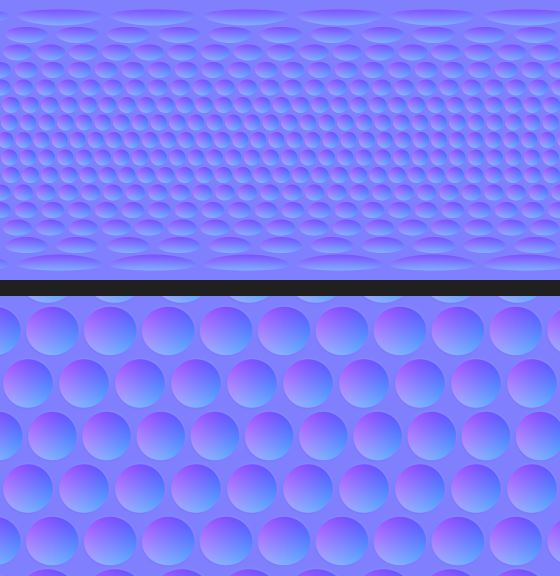
Top: the whole. Bottom: its middle third, enlarged.
Give the GLSL for this texture map, as a WebGL 1 fragment shader.

```glsl
precision highp float;
// Tangent-space normal map of a dimpled ball, unwrapped by longitude and latitude.
// Rings of round dimples lie at even latitudes; spherical distance to the nearest
// centre widens them toward the poles, and its gradient gives the surface slope.

uniform vec2 u_resolution;

#define PI 3.14159265
#define ROW_STEPS 16.0       // latitude steps from pole to pole
#define DIMPLE_RADIUS 0.0905 // in radians on the sphere
#define SLOPE 0.19           // colour shift at the dimple edge
#define LIP_SLOPE 0.03       // opposite shift on the soft outer lip
#define LIP_END 1.14         // outer end of the lip, in dimple radii
#define FLAT_COLOUR vec3(0.5, 0.5, 1.0)

// Dimples per ring and phase of the first one, from pole to equator
#define POLAR_COUNTS vec4(6.0, 11.0, 17.0, 21.0)
#define MIDDLE_COUNTS vec4(25.0, 29.0, 30.0, 31.0)
#define POLAR_PHASES vec4(0.64, 0.52, 0.53, 0.98)
#define MIDDLE_PHASES vec4(0.04, 0.57, 0.50, 0.30)

// Chooses the entry for a ring numbered 1 (polar) to 8 (equator)
float pickRing(vec4 polar, vec4 middle, float ring) {
  vec4 index = vec4(1.0, 2.0, 3.0, 4.0);
  return dot(polar, vec4(equal(vec4(ring), index)))
       + dot(middle, vec4(equal(vec4(ring - 4.0), index)));
}

// Longitude and latitude slope of half the squared distance on the sphere
vec2 distanceSlope(float deltaLon, float lat, float centreLat) {
  return vec2(cos(lat) * cos(centreLat) * sin(deltaLon),
              sin(lat) * cos(centreLat) * cos(deltaLon) - cos(lat) * sin(centreLat));
}

// Chord length between two points on the unit sphere
float chord(float deltaLon, float lat, float centreLat) {
  float s = sin(0.5 * deltaLon);
  float t = sin(0.5 * (lat - centreLat));
  return 2.0 * sqrt(t * t + cos(lat) * cos(centreLat) * s * s);
}

void main() {
  vec2 uv = gl_FragCoord.xy / u_resolution;

  // Nearest ring and nearest dimple on it
  float row = clamp(floor(uv.y * ROW_STEPS + 0.5), 1.0, ROW_STEPS - 1.0);
  float ring = min(row, ROW_STEPS - row);
  float count = pickRing(POLAR_COUNTS, MIDDLE_COUNTS, ring);
  float phase = pickRing(POLAR_PHASES, MIDDLE_PHASES, ring);
  float cell = fract(uv.x * count - phase + 0.5) - 0.5;
  float deltaLon = cell * 2.0 * PI / count;
  float lat = (uv.y - 0.5) * PI;
  float centreLat = (row / ROW_STEPS - 0.5) * PI;

  // Bowl slope inside, faint reversed slope on the lip outside
  float q = chord(deltaLon, lat, centreLat) / DIMPLE_RADIUS;
  vec2 outward = distanceSlope(deltaLon, lat, centreLat) / DIMPLE_RADIUS;
  float edge = 0.7 * PI / (u_resolution.y * DIMPLE_RADIUS);
  float inside = 1.0 - smoothstep(1.0 - edge, 1.0 + edge, q);
  float lip = 1.0 - smoothstep(1.0, LIP_END, q);
  vec2 tilt = outward * mix(LIP_SLOPE * lip, -SLOPE, inside);

  gl_FragColor = vec4(FLAT_COLOUR + vec3(tilt, 0.0), 1.0);
}
```
